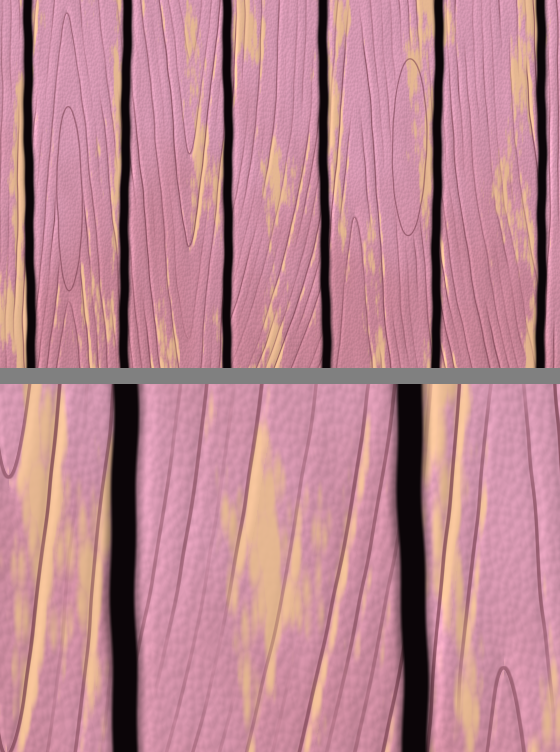
Top, the full canvas; bottom, a detail of the centre.
Reproduce this texture procedurally as a Shadertoy shader.

```glsl
// Seven painted wooden boards parted by dark, slightly crooked gaps.
// Grain lines are contours of a hyperbolic field set per board, with oval knots;
// layered sines warp and wear the paint, cellular noise roughens it.

const vec3 MAUVE = vec3(0.83, 0.59, 0.69);
const vec3 ROSE  = vec3(0.77, 0.51, 0.58);
const vec3 BARE  = vec3(0.91, 0.74, 0.55);
const vec3 CREASE = vec3(0.46, 0.24, 0.30);
const vec3 GAP   = vec3(0.045, 0.02, 0.03);

const int SEAMS = 8;
const float seamX[SEAMS] = float[](-0.19, 0.081, 0.342, 0.615, 0.883, 1.19, 1.468, 1.74);

// Per board: axis of the arches, height of a peak, arches per unit height, lean
const vec4 grainShape[7] = vec4[](
    vec4(-0.30, 0.5, 0.6, 0.02), vec4(-0.024, 0.97, 3.8, 0.0),
    vec4(0.034, 0.33, -4.0, 0.0), vec4(-0.34, 0.5, 0.8, 0.20),
    vec4(-0.075, 0.72, 3.2, 0.0), vec4(-0.32, 0.3, 0.5, -0.11),
    vec4(-0.30, 0.2, 0.7, 0.03));

// Oval knots: centre and radii
const vec4 knots[2] = vec4[](vec4(0.188, 0.46, 0.034, 0.25), vec4(1.112, 0.60, 0.048, 0.24));

vec2 hash2(vec2 p) {
    vec3 q = fract(p.xyx * vec3(0.1031, 0.1030, 0.0973));
    q += dot(q, q.yzx + 33.33);
    return fract((q.xx + q.yz) * q.zy);
}

// Distance to the nearest scattered point
float cellular(vec2 p) {
    vec2 cell = floor(p), f = fract(p);
    float nearest = 2.0;
    for (int j = -1; j <= 1; j++)
        for (int i = -1; i <= 1; i++) {
            vec2 o = vec2(i, j);
            nearest = min(nearest, length(o + hash2(cell + o) - f));
        }
    return nearest;
}

// Layered sines, roughly -1 to 1
float waves(vec2 p) {
    float sum = 0.0, amp = 0.5;
    for (int i = 0; i < 5; i++) {
        sum += amp * sin(p.x + 1.4 * sin(p.y));
        p = mat2(0.8, 0.6, -0.6, 0.8) * p * 1.75 + 1.7;
        amp *= 0.62;
    }
    return sum;
}

float seamAt(int i, float y) {
    float k = float(i);
    return seamX[i] + 0.005 * sin(y * 3.0 + k * 2.1)
         + 0.0016 * sin(y * 19.0 + k * 4.7) + 0.0008 * sin(y * 57.0 + k);
}

// Signed distance to the nearest grain line (x) and the line's number (y)
vec2 grainLine(vec2 p, vec4 shape) {
    const float density = 42.0, roundness = 0.02;
    float x = p.x - shape.x - shape.w * (2.0 * p.y - p.y * p.y - 0.6);
    float r = sqrt(x * x + roundness * roundness);
    float field = shape.z * (p.y - shape.y) + density * (r - roundness);
    vec2 slope = vec2(density * x / r, shape.z);
    float d = (fract(field + 0.5) - 0.5) / length(slope);
    return vec2(d * (x < 0.0 ? -1.0 : 1.0), floor(field + 0.5));
}

// Soft band around zero distance
float stroke(float d, float halfWidth, float px) {
    return 1.0 - smoothstep(halfWidth - px, halfWidth + px, abs(d));
}

float bump(float d, float width) {
    return exp(-d * d / (width * width));
}

void mainImage(out vec4 fragColor, in vec2 fragCoord) {
    vec2 p = fragCoord / iResolution.y;
    float px = 0.8 / iResolution.y;

    // Find the board and its two edges
    int board = 0;
    for (int i = 1; i < SEAMS - 1; i++)
        if (p.x > seamAt(i, p.y)) board = i;
    float toLeft = p.x - seamAt(board, p.y);
    float toRight = seamAt(board + 1, p.y) - p.x;
    float seed = float(board) * 7.3;

    // Warped grain in board coordinates
    float warp = 0.007 * waves(vec2(p.x * 7.0 + seed, p.y * 5.0));
    vec2 local = vec2(p.x - 0.5 * (seamX[board] + seamX[board + 1]) + warp, p.y + warp);
    vec2 grain = grainLine(local, grainShape[board]);
    float fade = waves(vec2(grain.y * 2.7 + seed, p.y * 4.0));
    float strength = mix(0.3, 1.0, hash2(vec2(grain.y + 40.0, seed)).x)
                   * smoothstep(-0.65, 0.25, fade);

    // Knots replace the lines within them
    float outline = 0.0;
    for (int i = 0; i < 2; i++) {
        vec2 q = (p + vec2(warp, 0.0) - knots[i].xy) / knots[i].zw;
        float ring = length(q) - 1.0;
        float slope = length(q / knots[i].zw) / max(length(q), 0.01);
        strength *= smoothstep(-0.05, 0.3, ring);
        outline = max(outline, stroke(ring / slope, 0.0017, px));
    }

    // Paint tone and fine roughness
    float mottle = waves(p * vec2(9.0, 6.0) + seed);
    vec3 color = mix(ROSE, MAUVE, smoothstep(-0.05, 0.85, p.y + 0.22 * mottle));
    vec2 fine = p * vec2(150.0, 105.0);
    float rough = cellular(fine) - cellular(fine + vec2(0.35, -0.35));
    color *= 1.0 + 0.09 * rough + 0.025 * waves(p * vec2(60.0, 12.0));

    // Bare wood streaks along ridges, edges and rubbed patches
    float streak = waves(vec2(p.x * 24.0 + seed, p.y * 5.0 + seed));
    float flecks = cellular(p * vec2(110.0, 24.0) + seed);
    float ridge = strength * bump(grain.x - 0.005, 0.005);
    float rubbed = streak + 0.45 * ridge + 0.55 * bump(toRight - 0.025, 0.018) - 0.5 * flecks;
    color = mix(color, BARE, 0.85 * smoothstep(0.25, 0.75, rubbed));

    // Raised light beside each groove, then the groove itself
    color *= 1.0 + 0.10 * ridge - 0.07 * strength * bump(grain.x + 0.004, 0.004);
    float groove = max(strength * stroke(grain.x, 0.0016, px), 0.8 * outline);
    color = mix(color, CREASE, 0.75 * groove);

    // Rounded edges fall into the gaps
    float edge = min(toLeft, toRight);
    color *= mix(0.6, 1.0, smoothstep(0.009, 0.021, edge + 0.002 * mottle));
    color *= 1.0 + 0.08 * bump(toLeft - 0.022, 0.006);
    color = mix(GAP, color, smoothstep(0.0098 - px, 0.0125 + px, edge));

    fragColor = vec4(clamp(color, 0.0, 1.0), 1.0);
}
```
